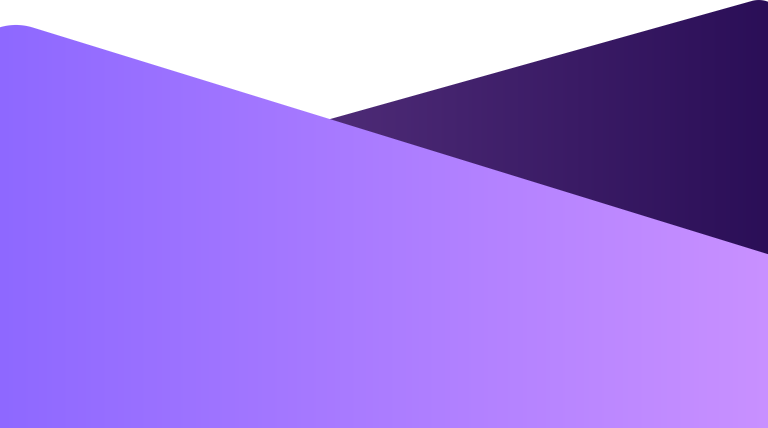
Write a Shadertoy shader that draws this background.

```glsl
// Depth below a rounded crest: a parabola that joins a straight slope
float crestDrop(float along, float slope, float bend) {
    float joint = slope / (2.0 * bend);
    float curved = bend * along * along;
    float straight = slope * along - bend * joint * joint;
    return along < joint ? curved : straight;
}

// Signed distance to the hill edge, positive inside
float hillDistance(vec2 p, vec2 peak, float side, float slope, float bend) {
    float along = (p.x - peak.x) * side;
    float edge = peak.y - crestDrop(along, slope, bend);
    return (edge - p.y) * inversesqrt(1.0 + slope * slope);
}

// Smooth coverage over one pixel
float coverage(float dist, float pixel) {
    return clamp(dist / pixel + 0.5, 0.0, 1.0);
}

vec3 ramp(vec3 leftColor, vec3 rightColor, float start, float x) {
    return mix(leftColor, rightColor, clamp((x - start) / (1.0 - start), 0.0, 1.0));
}

void mainImage(out vec4 fragColor, in vec2 fragCoord) {
    // Canvas width is one unit
    float pixel = 1.0 / iResolution.x;
    vec2 p = fragCoord * pixel;
    float top = iResolution.y * pixel;

    const vec3 paper = vec3(1.0);
    const vec3 plumLight = vec3(0.305, 0.168, 0.465);
    const vec3 plumDark = vec3(0.165, 0.055, 0.340);
    const vec3 violet = vec3(0.555, 0.408, 1.0);
    const vec3 lilac = vec3(0.785, 0.565, 1.0);

    // Dark hill behind, falling to the left
    float backHill = hillDistance(p, vec2(0.988, top), -1.0, 0.28, 15.4);
    vec3 color = mix(paper, ramp(plumLight, plumDark, 0.43, p.x), coverage(backHill, pixel));

    // Bright hill in front, falling to the right
    float frontHill = hillDistance(p, vec2(0.0208, top - 0.0325), 1.0, 0.3083, 6.9);
    color = mix(color, ramp(violet, lilac, 0.0, p.x), coverage(frontHill, pixel));

    fragColor = vec4(color, 1.0);
}
```
